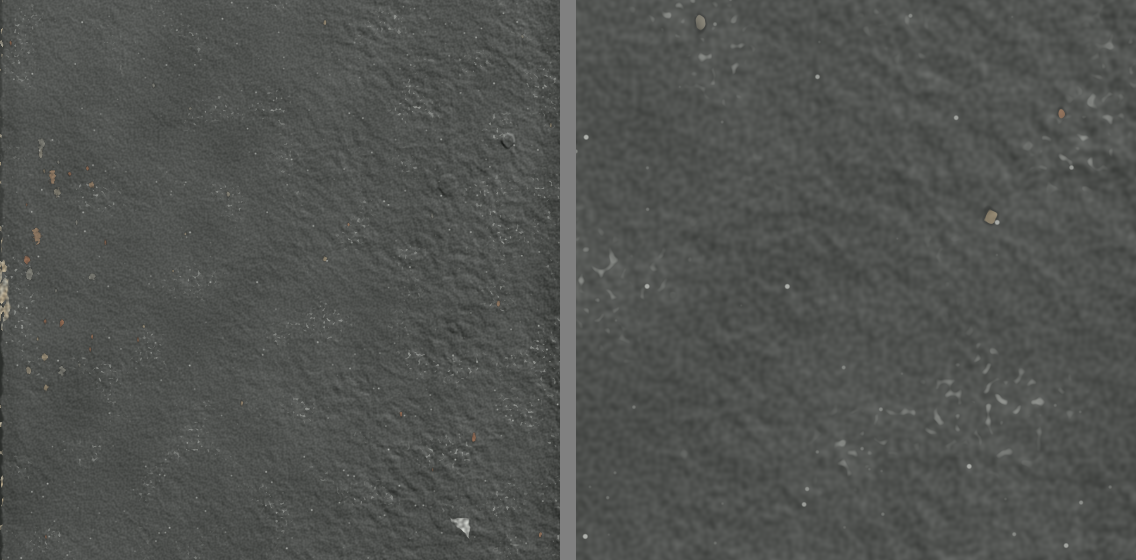
Left: the whole. Right: its middle third, enlarged.
This texture is drawn by a Shadertoy shader. Its source:

```glsl
// Weathered dark grey paint on metal: a pitted, lumpy coat with small rusty chips.
// Gradient noise forms a height field lit from the upper right; hashed grid cells
// scatter chips and specks, and a chipped dark border runs down the left side.

const vec3 PAINT = vec3(0.313, 0.322, 0.312);
const vec3 TAN = vec3(0.58, 0.53, 0.44);
const vec3 RUST = vec3(0.54, 0.39, 0.30);
const vec3 PRIMER = vec3(0.47, 0.47, 0.44);
const vec3 GLINT = vec3(0.74, 0.75, 0.73);
const vec3 GAP = vec3(0.16, 0.17, 0.16);
const vec2 LIGHT_DIR = vec2(0.5, 0.866);
const float LIGHT_STEP = 0.002;    // sampling distance for the slope
const float RELIEF = 0.16;         // contrast of the lit bumps
const float LUMP_FREQ = 42.0;
const float GRAIN = 0.055;
const float CHIP_CELLS = 34.0;

vec2 hash2(vec2 p) {
    uvec2 v = uvec2(ivec2(p) + 4096) * 1664525u + 1013904223u;
    v.x += v.y * 1664525u;
    v.y += v.x * 1664525u;
    v ^= v >> 16;
    v.x += v.y * 1664525u;
    v.y += v.x * 1664525u;
    v ^= v >> 16;
    return vec2(v & 65535u) / 65535.0;
}

float corner(vec2 cell, vec2 offset) {
    float angle = 6.2832 * hash2(cell).x;
    return dot(vec2(cos(angle), sin(angle)), offset);
}

// Gradient noise, roughly -0.7 to 0.7
float noise(vec2 p) {
    vec2 i = floor(p), f = p - i;
    vec2 u = f * f * f * (f * (f * 6.0 - 15.0) + 10.0);
    vec2 e = vec2(1.0, 0.0);
    return mix(mix(corner(i, f), corner(i + e.xy, f - e.xy), u.x),
               mix(corner(i + e.yx, f - e.yx), corner(i + e.xx, f - e.xx), u.x), u.y);
}

float band(float lo, float hi, float soft, float x) {
    return smoothstep(lo - soft, lo + soft, x) * (1.0 - smoothstep(hi - soft, hi + soft, x));
}

// Raised paint bubble tapering to a drip at its lower end
float blister(vec2 q, float radius) {
    q.x *= 1.1 + 0.7 * smoothstep(0.0, -radius, q.y);
    return 1.0 - smoothstep(0.65, 1.05, length(q) / radius);
}

float height(vec2 p, float rough) {
    vec2 w = p + 0.007 * vec2(noise(p * 26.0), noise(p * 26.0 + 40.0));
    vec2 slanted = vec2(w.x + w.y * 0.12, w.y * 1.05 + w.x * 0.12);
    float lumps = noise(slanted * LUMP_FREQ) + 0.55 * noise(slanted * LUMP_FREQ * 1.9 + 7.0);
    float fine = 0.22 * noise(w * LUMP_FREQ * 3.4) + 0.1 * noise(p * LUMP_FREQ * 5.3);
    float h = lumps * rough + fine * (0.55 + 0.6 * rough);
    h += 1.1 * blister(p - vec2(0.80, 0.668), 0.022);
    return h + 1.3 * blister(p - vec2(0.907, 0.748), 0.015);
}

// Flakes baring tan, rust or primer, with a thin dark rim
vec3 addChips(vec3 col, vec2 p, float aa) {
    vec2 home = floor(p * CHIP_CELLS);
    float ragged = 0.5 * noise(p * 120.0) + 0.3 * noise(p * 240.0);
    for (int k = 0; k < 9; k++) {
        vec2 cell = home + vec2(k % 3 - 1, k / 3 - 1);
        vec2 dice = hash2(cell + 300.0), look = hash2(cell + 700.0);
        vec2 center = (cell + 0.15 + 0.7 * hash2(cell + 500.0)) / CHIP_CELLS;
        float worn = band(0.04, 0.16, 0.03, center.x) * band(0.32, 0.74, 0.06, center.y);
        if (dice.x > 0.025 + 0.42 * worn) continue;
        float size = 0.002 + (0.0025 + 0.0055 * worn) * dice.y * dice.y;
        vec2 q = (p - center) * vec2(1.4, 0.65 + 0.4 * look.y);
        float d = length(q) - size * (1.0 + 1.5 * ragged);
        vec3 bare = mix(mix(RUST, TAN, smoothstep(0.15, 0.5, look.x)), PRIMER, smoothstep(0.55, 0.8, look.x));
        col *= 1.0 - 0.2 * (1.0 - smoothstep(0.0, 0.003, d));
        col = mix(col, bare * (1.0 + 0.5 * ragged), 0.85 * (1.0 - smoothstep(-aa, aa, d)));
    }
    return col;
}

// Tiny bright points of uneven strength, commoner toward the right
vec3 addSpecks(vec3 col, vec2 p, float cells, float chance, float aa) {
    vec2 cell = floor(p * cells);
    vec2 dice = hash2(cell + 900.0);
    vec2 center = (cell + 0.2 + 0.6 * hash2(cell + 1300.0)) / cells;
    float shown = step(dice.x, chance * (1.0 + smoothstep(0.6, 1.0, p.x)));
    float d = length(p - center) - 0.0005 - 0.0009 * dice.y;
    return mix(col, GLINT, shown * (0.15 + 0.75 * dice.y * dice.y) * (1.0 - smoothstep(-aa, aa, d)));
}

void mainImage(out vec4 fragColor, in vec2 fragCoord) {
    vec2 p = fragCoord / iResolution.y;
    float aa = 1.0 / iResolution.y;

    // Lit relief, smoother on the left
    float rough = 0.3 + 0.5 * smoothstep(0.3, 0.75, p.x + 0.25 * noise(p * 4.0) - 0.1 * p.y);
    rough *= 1.0 + 0.9 * noise(p * 8.0 + 11.0);
    vec2 e = LIGHT_DIR * LIGHT_STEP;
    float slope = height(p - e, rough) - height(p + e, rough);

    // Broad tone, film grain and darker sides
    float tone = 0.035 * noise(p * 3.0 + 5.0) + 0.03 * noise(p * 11.0) + 0.022 * (p.y - 0.5);
    tone += RELIEF * slope + GRAIN * noise(p * 235.0);
    tone -= 0.045 * smoothstep(0.94, 1.0, p.x) + 0.02 * band(0.01, 0.03, 0.012, p.x);
    vec3 col = PAINT + tone;

    // Pale haze in patches, broken by small glints on lit bumps
    float patches = smoothstep(0.05, 0.5, noise(p * 13.0 + 23.0) + 0.2 * smoothstep(0.8, 1.0, p.x));
    float haze = smoothstep(-0.3, 0.7, noise(p * 65.0) + 0.8 * slope);
    float sparkle = smoothstep(0.25, 0.6, noise(p * 165.0) + 0.35 * noise(p * 80.0 + 9.0) + 0.5 * slope);
    col = mix(col, GLINT, patches * (0.09 * haze + 0.5 * sparkle));

    col = addChips(col, p, aa);
    col = addSpecks(col, p, 64.0, 0.025, aa);
    col = addSpecks(col, p + 3.0, 110.0, 0.02, aa);

    // One pale three-cornered flake
    vec2 q = p - vec2(0.824, 0.062) + 0.004 * noise(p * 90.0);
    float flake = max(max(q.y - 0.012, q.x - 0.014), -0.75 * q.x - 0.7 * q.y - 0.006);
    col = mix(col, GLINT * (0.88 + 0.5 * noise(p * 130.0)), 1.0 - smoothstep(-aa, aa, flake));

    // Chipped border on the left, darker in its lower half
    float edge = p.x - 0.004 - 0.008 * noise(vec2(3.0, p.y * 30.0)) - 0.003 * noise(p * 110.0);
    float gap = 0.5 + 0.4 * smoothstep(0.5, 0.35, p.y);
    col = mix(col, GAP, gap * (1.0 - smoothstep(-0.003, 0.003, edge)));
    float bare = band(0.42, 0.53, 0.015, p.y + 0.03 * noise(p * 50.0));
    float crust = noise(p * vec2(120.0, 60.0) + 60.0) + 0.5 * bare - 0.25;
    float strip = 1.0 - smoothstep(-aa, aa, edge - 0.011 * bare);
    vec3 metal = mix(PRIMER, TAN, 0.5 + noise(p * 70.0)) * (1.1 + 0.6 * noise(p * 150.0));
    col = mix(col, metal, strip * smoothstep(0.0, 0.1, crust));

    fragColor = vec4(clamp(col, 0.0, 1.0), 1.0);
}
```
